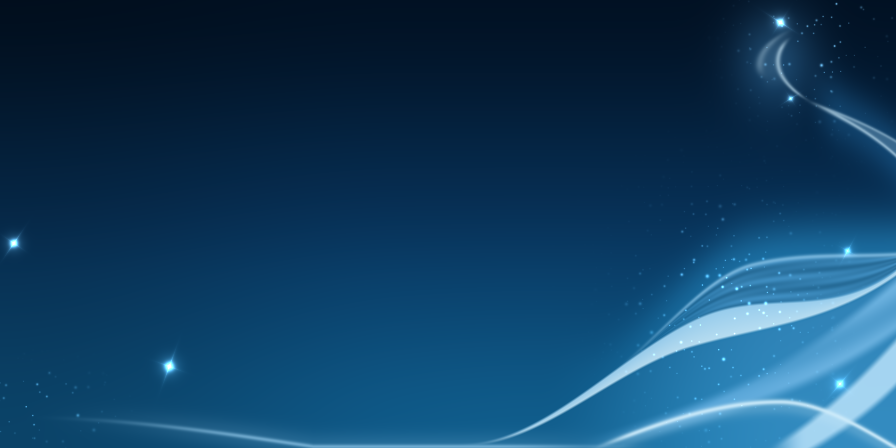
Reproduce this background procedurally as a WebGL 1 fragment shader.

```glsl
precision highp float;

uniform vec2 u_resolution;

const vec3 ICE = vec3(0.8, 0.92, 0.98);
const vec3 PALE = vec3(0.62, 0.83, 0.96);
const vec3 AZURE = vec3(0.34, 0.65, 0.86);
const vec3 STEEL = vec3(0.19, 0.48, 0.67);

// Cubic curve from a to b with the given end slopes
float bend(float x, vec2 a, vec2 b, float slopeA, float slopeB) {
  float span = b.x - a.x;
  float t = clamp((x - a.x) / span, 0.0, 1.0);
  float s = 1.0 - t;
  return mix(a.y, b.y, t * t * (3.0 - 2.0 * t)) + span * t * s * (s * slopeA - t * slopeB);
}

// Two joined curves through a, b and c
float bend3(float x, vec2 a, vec2 b, vec2 c, vec3 slope) {
  return x < b.x ? bend(x, a, b, slope.x, slope.y) : bend(x, b, c, slope.y, slope.z);
}

float band(float y, float low, float high, float soft) {
  return smoothstep(low - soft, low + soft, y) * (1.0 - smoothstep(high - soft, high + soft, y));
}

float strand(float offset, float width) {
  return exp(-offset * offset / (width * width));
}

float glow(vec2 p, vec2 center, vec2 size) {
  vec2 q = (p - center) / size;
  return exp(-dot(q, q));
}

vec2 hash2(vec2 cell) {
  vec2 h = vec2(dot(cell, vec2(127.1, 311.7)), dot(cell, vec2(269.5, 183.3)));
  return fract(sin(h) * 43758.55);
}

// Small dots, one jittered candidate per cell
float sparkles(vec2 p, float scale, float density) {
  vec2 cell = floor(p * scale);
  vec2 h = hash2(cell);
  float d = length(fract(p * scale) - 0.25 - 0.5 * h);
  return step(1.0 - density, hash2(cell + 41.0).x) * exp(-d * d * mix(60.0, 200.0, h.y)) * (0.35 + 0.65 * h.x);
}

// Four-pointed star with a bright core
float star(vec2 p, vec2 center, float size, float angle) {
  float c = cos(angle);
  float s = sin(angle);
  vec2 q = abs(mat2(c, -s, s, c) * (p - center)) / size;
  float rays = exp(-14.0 * q.x - 3.0 * q.y) + 0.6 * exp(-14.0 * q.y - 4.0 * q.x);
  return rays + exp(-18.0 * dot(q, q)) + 0.2 * exp(-3.0 * dot(q, q));
}

vec3 sky(vec2 p) {
  vec3 color = mix(vec3(0.05, 0.315, 0.49), vec3(0.03, 0.205, 0.365), smoothstep(0.0, 0.6, p.y));
  color = mix(color, vec3(0.004, 0.065, 0.135), smoothstep(0.35, 1.05, p.y));
  color *= mix(0.83, 1.0, smoothstep(0.0, 0.9, p.x));
  return color + vec3(0.01, 0.05, 0.06) * glow(p, vec2(1.2, 0.0), vec2(0.6, 0.35));
}

// Pale curl and its tail in the upper right
vec3 addCurl(vec3 color, vec2 p) {
  float inner = bend(p.y, vec2(0.776, 1.802), vec2(0.92, 1.765), -1.5, 1.0);
  float outer = bend(p.y, vec2(0.818, 1.706), vec2(0.935, 1.765), -0.6, 1.8);
  vec2 root = vec2(1.8, 0.776);
  float high = bend(p.x, root, vec2(2.0, 0.685), -0.4, -0.6);
  float low = bend(p.x, root, vec2(2.0, 0.652), -0.5, -0.9);
  float tail = smoothstep(1.79, 1.88, p.x);
  float light = 0.55 * strand(p.x - inner, 0.006) * band(p.y, 0.785, 0.905, 0.015);
  light += 0.28 * strand(p.x - outer, 0.009) * band(p.y, 0.84, 0.92, 0.02);
  light += 0.09 * band(p.x, outer, inner, 0.012) * band(p.y, 0.82, 0.92, 0.03);
  light += tail * (0.5 * strand(p.y - low, 0.005) + 0.35 * strand(p.y - high, 0.004));
  light += tail * 0.22 * band(p.y, low, high, 0.004);
  color += vec3(0.10, 0.19, 0.25) * glow(p, vec2(1.73, 0.87), vec2(0.09, 0.11));
  color += vec3(0.05, 0.13, 0.18) * strand(p.y - low - 0.01, 0.07) * tail;
  return mix(color, ICE, min(light, 1.0));
}

// Layered silk in the lower right
vec3 addSilk(vec3 color, vec2 p) {
  float x = p.x;
  float y = p.y;
  float crest = bend3(x, vec2(1.04, 0.01), vec2(1.56, 0.29), vec2(2.0, 0.396), vec3(0.0, 0.45, 0.75));
  float base = bend3(x, vec2(1.04, 0.006), vec2(1.536, 0.224), vec2(2.0, 0.385), vec3(0.0, 0.3, 0.7));
  float veil = bend3(x, vec2(1.328, 0.14), vec2(1.68, 0.409), vec2(2.0, 0.432), vec3(0.6, 0.25, 0.05));
  float right = smoothstep(1.3, 2.0, x);

  // Soft light around and beneath the folds
  color += vec3(0.07, 0.2, 0.24) * strand(max(y - veil, 0.0), 0.09) * smoothstep(1.2, 1.75, x);
  float under = 1.0 - smoothstep(base - 0.01, base + 0.01, y);
  color = mix(color, mix(STEEL, AZURE, right * 0.5), under * smoothstep(1.1, 1.8, x) * 0.55);

  // Striped veil
  float depth = (y - crest) / max(veil - crest, 0.01);
  float folds = 0.5 + 0.3 * sin(depth * 15.0 + x * 7.0) + 0.2 * sin(depth * 31.0 - x * 9.0);
  float cover = band(y, crest, veil, 0.004) * smoothstep(1.4, 1.65, x);
  color = mix(color, mix(STEEL * 0.85, AZURE, folds * 0.75), cover * 0.72);
  color = mix(color, PALE, strand(y - veil, 0.005) * smoothstep(1.33, 1.6, x) * 0.6);

  // Blue fold
  float blueTop = bend(x, vec2(1.25, 0.0), vec2(2.0, 0.375), 0.25, 0.9);
  float blueLow = bend(x, vec2(1.32, -0.01), vec2(2.0, 0.26), 0.3, 0.7);
  float sheen = 0.64 + 0.2 * sin((y - blueLow) * 60.0 + x * 4.0);
  float blue = band(y, blueLow, blueTop, 0.016) * smoothstep(1.25, 1.55, x);
  color = mix(color, mix(AZURE, PALE, right * 0.45), blue * sheen);

  // White fold, brightest along its lower rim
  float shade = clamp((y - base) / max(crest - base, 0.008), 0.0, 1.0);
  float white = band(y, base, crest, 0.004) * smoothstep(1.02, 1.2, x);
  color = mix(color, mix(ICE, PALE, shade * 0.8), white * 0.88);

  // Broad corner fold and thin arch
  float cornerTop = bend(x, vec2(1.7, -0.01), vec2(2.0, 0.24), 0.5, 1.1);
  float cornerLow = bend(x, vec2(1.8, -0.01), vec2(2.0, 0.14), 0.6, 1.0);
  float corner = band(y, cornerLow, cornerTop, 0.012) * smoothstep(1.7, 1.8, x);
  color = mix(color, mix(PALE, ICE, 0.4), corner * 0.9);
  float arch = y - bend3(x, vec2(1.33, 0.0), vec2(1.74, 0.103), vec2(2.0, 0.0), vec3(0.4, 0.0, -0.6));
  float archLight = 0.8 * strand(arch, 0.006) + 0.2 * strand(arch + 0.012, 0.016);
  return mix(color, ICE, archLight * smoothstep(1.3, 1.42, x));
}

// Low wave along the bottom edge
vec3 addWave(vec3 color, vec2 p) {
  float wave = p.y - bend(p.x, vec2(0.05, 0.068), vec2(0.7, 0.003), 0.0, -0.15);
  float fade = smoothstep(0.05, 0.6, p.x) * (1.0 - smoothstep(1.1, 1.5, p.x));
  return mix(color, PALE, fade * (0.5 * strand(wave, 0.005) + 0.16 * strand(wave, 0.03)));
}

void main() {
  vec2 p = gl_FragCoord.xy / u_resolution * vec2(2.0, 1.0);
  vec3 color = addWave(addSilk(addCurl(sky(p), p), p), p);

  // Dust near the curl, the silk and the lower left
  float dust = glow(p, vec2(1.82, 0.93), vec2(0.12, 0.15)) + glow(p, vec2(1.62, 0.3), vec2(0.15, 0.2))
    + glow(p, vec2(0.07, 0.09), vec2(0.12, 0.06));
  float light = sparkles(p, 32.0, 0.28) + 0.7 * sparkles(p + 3.7, 55.0, 0.2);
  light *= min(dust, 1.0);

  // Bright stars
  light += star(p, vec2(0.378, 0.182), 0.042, -0.35);
  light += star(p, vec2(0.031, 0.457), 0.036, -0.6);
  light += star(p, vec2(1.742, 0.95), 0.036, 1.0);
  light += 0.6 * star(p, vec2(1.765, 0.78), 0.024, -1.0);
  light += 0.6 * star(p, vec2(1.892, 0.44), 0.028, -0.5);
  light += 0.6 * star(p, vec2(1.875, 0.143), 0.036, -0.7);
  color += vec3(0.55, 0.85, 1.0) * light;

  gl_FragColor = vec4(min(color, 1.0), 1.0);
}
```
